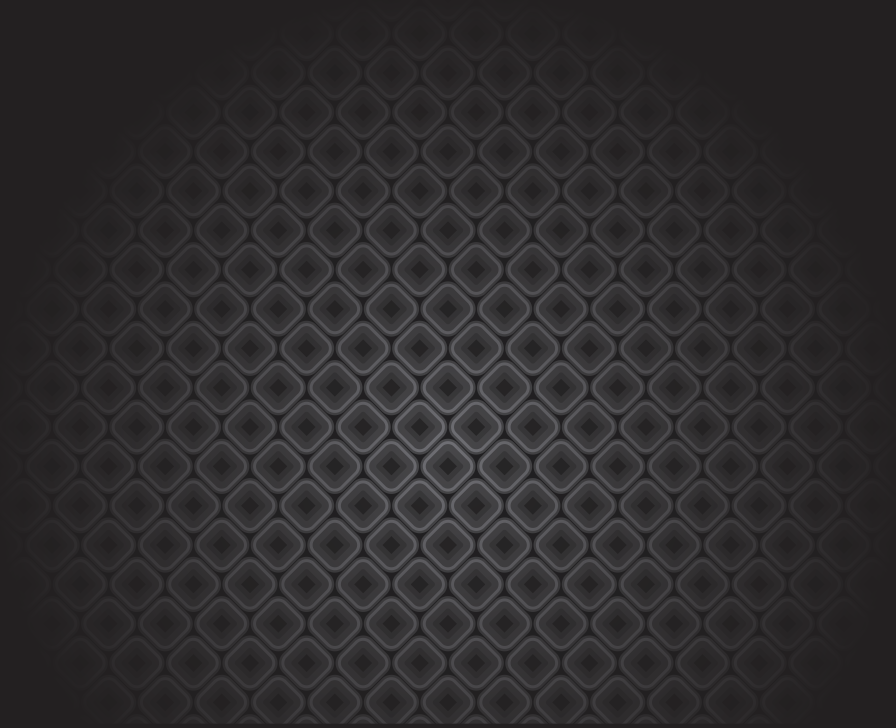
A Shadertoy shader for this background:

```glsl
const vec3 BASE_COLOR = vec3(0.137, 0.126, 0.129);
const vec3 GAP_COLOR = vec3(0.125, 0.122, 0.130);
const vec3 SHELL_COLOR = vec3(0.285, 0.285, 0.295);
const vec3 RING_COLOR = vec3(0.435, 0.435, 0.455);
const vec3 FILL_COLOR = vec3(0.280, 0.278, 0.288);
const vec3 INSET_COLOR = vec3(0.228, 0.226, 0.233);
const vec3 CORE_COLOR = vec3(0.150, 0.146, 0.150);

// Lengths in canvas heights
const float PITCH = 0.0777;
const float TILE_CENTER_Y = 0.3594;
const float GLOW_CENTER_Y = 0.385;
const float GLOW_RADIUS = 0.63;
const float BOTTOM_STRIP = 0.006;

// Lengths in tile pitches
const vec2 LATTICE = vec2(1.0, 1.391);
const float TILE_HALF = 0.415;
const float TILE_ROUND = 0.24;
const float SHELL_WIDTH = 0.042;
const float RING_WIDTH = 0.052;
const float INSET_HALF = 0.205;
const float INSET_ROUND = 0.05;
const float CORE_HALF = 0.112;
const float CORE_ROUND = 0.01;

vec2 wrapCentered(vec2 p, vec2 period) {
    return mod(p + 0.5 * period, period) - 0.5 * period;
}

// Offset from the nearest center of the staggered lattice
vec2 nearestTile(vec2 p) {
    vec2 a = wrapCentered(p, LATTICE);
    vec2 b = wrapCentered(p + 0.5 * LATTICE, LATTICE);
    return abs(a.x) + abs(a.y) < abs(b.x) + abs(b.y) ? a : b;
}

// Signed distance to a square turned by 45 degrees
float roundedDiamond(vec2 p, float halfSide, float radius) {
    vec2 q = abs(vec2(p.x + p.y, p.x - p.y)) * 0.70710678;
    q -= halfSide - radius;
    return length(max(q, 0.0)) + min(max(q.x, q.y), 0.0) - radius;
}

float coverage(float dist, float pixel) {
    return clamp(0.5 - dist / pixel, 0.0, 1.0);
}

void mainImage(out vec4 fragColor, in vec2 fragCoord) {
    vec2 uv = fragCoord / iResolution.y;
    float centerX = 0.5 * iResolution.x / iResolution.y;
    float pixel = 1.0 / (iResolution.y * PITCH);

    // Nested layers of one tile
    vec2 tile = nearestTile((uv - vec2(centerX, TILE_CENTER_Y)) / PITCH);
    float outer = roundedDiamond(tile, TILE_HALF, TILE_ROUND);
    float inset = roundedDiamond(tile, INSET_HALF, INSET_ROUND);
    float core = roundedDiamond(tile, CORE_HALF, CORE_ROUND);

    vec3 color = mix(GAP_COLOR, SHELL_COLOR, coverage(outer, pixel));
    color = mix(color, RING_COLOR, coverage(outer + SHELL_WIDTH, pixel));
    color = mix(color, FILL_COLOR, coverage(outer + SHELL_WIDTH + RING_WIDTH, pixel));
    color = mix(color, INSET_COLOR, coverage(inset, pixel));
    color = mix(color, CORE_COLOR, coverage(core, pixel));

    // Radial fade into the plain base
    float radius = length(uv - vec2(centerX, GLOW_CENTER_Y)) / GLOW_RADIUS;
    float glow = clamp(1.0 - radius, 0.0, 1.0);
    glow *= coverage(BOTTOM_STRIP - uv.y, 1.0 / iResolution.y);
    fragColor = vec4(mix(BASE_COLOR, color, glow), 1.0);
}
```
